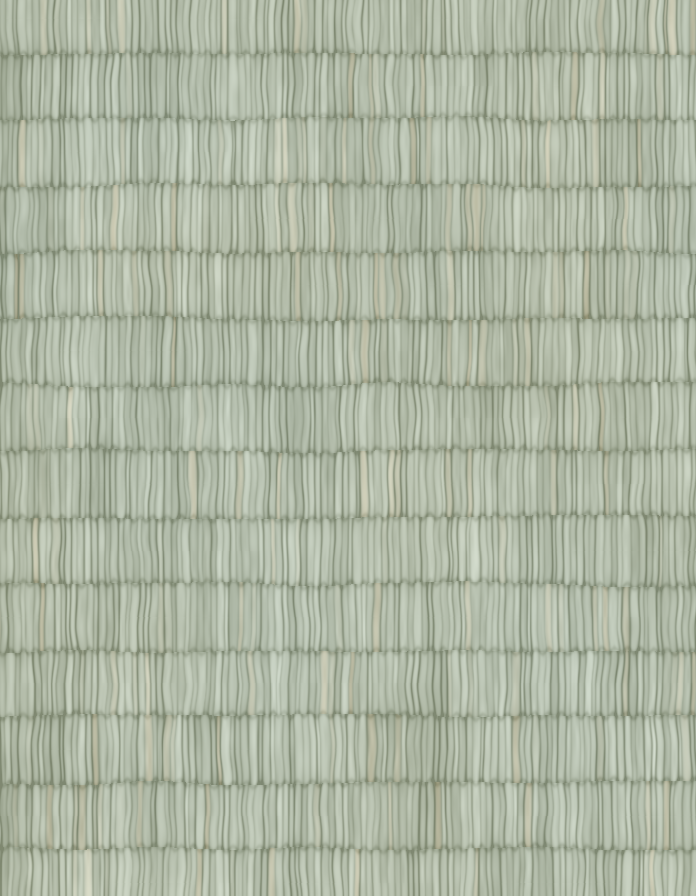
This texture is drawn by a WebGL 1 fragment shader. Its source:

```glsl
precision highp float;
// Woven pale green rush mat: fine upright reeds pinched by horizontal seams.

uniform vec2 u_resolution;

const float REEDS = 106.0;       // reeds across the canvas
const float ROWS = 13.49;        // woven rows down the canvas
const float FIRST_SEAM = 0.0586; // depth of the top seam
const vec3 SHADOW = vec3(0.495, 0.535, 0.445);
const vec3 STRAW = vec3(0.805, 0.840, 0.780);
const vec3 WARM = vec3(0.035, -0.005, -0.030);

float hash(vec2 p) {
  return fract(sin(dot(p, vec2(127.1, 311.7))) * 43758.5453);
}

float noise(vec2 p) {
  vec2 i = floor(p);
  vec2 f = fract(p);
  f = f * f * (3.0 - 2.0 * f);
  float low = mix(hash(i), hash(i + vec2(1.0, 0.0)), f.x);
  float high = mix(hash(i + vec2(0.0, 1.0)), hash(i + 1.0), f.x);
  return mix(low, high, f.y);
}

// Position of the gap to the left of a reed, in reed widths.
float gapPosition(float id, float row) {
  return id + 0.55 * (hash(vec2(id, row + 17.0)) - 0.5);
}

// Darkness of one gap; about a third of the gaps are deep.
float gapShade(float x, float id, float row, float width) {
  float chance = 0.7 * hash(vec2(id, row + 41.0)) + 0.3 * hash(vec2(id, 5.0));
  float depth = mix(0.12, 0.52, smoothstep(0.3, 0.8, chance));
  float d = (x - gapPosition(id, row)) / width;
  return depth * exp(-d * d);
}

// Tone of a reed: partly its own in each row, partly shared down the mat.
float reedTone(float id, float row) {
  return 0.65 * hash(vec2(id, row + 73.0)) + 0.35 * hash(vec2(id, 9.0));
}

// Dark cord line with small ticks, staggered from reed to reed.
float seamShade(float d, float x, float row) {
  float stagger = 0.035 * sin(3.14159 * x) + 0.03 * (noise(vec2(x, row)) - 0.5);
  float line = (d - stagger) / 0.042;
  float tick = 0.55 + 0.45 * noise(vec2(x * 1.5, row + 8.0));
  return 0.34 * tick * exp(-line * line) + 0.09 * exp(-abs(d) / 0.09);
}

void main() {
  vec2 uv = gl_FragCoord.xy / u_resolution;

  // Row coordinates with slightly wavering seams
  float v = (1.0 - uv.y - FIRST_SEAM) * ROWS;
  v += 0.09 * (noise(vec2(uv.x * 9.0, floor(v + 0.5))) - 0.5);
  float row = floor(v);
  float seam = floor(v + 0.5);
  float toSeam = v - seam;
  float pinch = exp(-abs(toSeam) / 0.11);

  // Reed coordinates, gently bent along each row
  float x = uv.x * REEDS;
  x += 0.55 * (noise(vec2(x * 0.35, v * 2.2)) - 0.5);
  float id = floor(x);
  id -= step(x, gapPosition(id, row));
  id += step(gapPosition(id + 1.0, row), x);

  // Reed body: tone blended softly over its edges
  float pixel = REEDS / u_resolution.x;
  float left = gapPosition(id, row);
  float right = gapPosition(id + 1.0, row);
  float soft = 0.5 * pixel + 0.05;
  float tone = reedTone(id, row);
  tone = mix(tone, reedTone(id - 1.0, row), 0.5 - 0.5 * smoothstep(0.0, soft, x - left));
  tone = mix(tone, reedTone(id + 1.0, row), 0.5 - 0.5 * smoothstep(0.0, soft, right - x));
  float across = (x - left) / max(right - left, 0.2);
  float roundness = 4.0 * across * (1.0 - across);
  float light = 0.53 + 0.40 * (tone - 0.5) + 0.16 * roundness;

  // Gaps widen where the cord pinches the reeds
  float gapWidth = 0.17 + 0.13 * pinch;
  light -= gapShade(x, id, row, gapWidth);
  light -= gapShade(x, id + 1.0, row, gapWidth);
  light -= seamShade(toSeam, x, seam);

  // Fibre streaks, broad patches and a dim left edge
  light += 0.20 * (noise(vec2(x * 2.3, v * 3.0)) - 0.5);
  light += 0.12 * (noise(vec2(uv.x * 14.0, v * 0.8)) - 0.5);
  light += 0.10 - 0.10 * exp(-uv.x / 0.04);

  // Pale green straw with occasional beige reeds
  vec3 color = mix(SHADOW, STRAW, clamp(light, 0.0, 1.08));
  float beige = smoothstep(0.86, 1.0, hash(vec2(id, row + 101.0)));
  color += WARM * beige * roundness;
  color += vec3(-0.008, 0.0, 0.010) * (noise(uv * vec2(5.0, 7.0)) - 0.5);
  gl_FragColor = vec4(color, 1.0);
}
```
